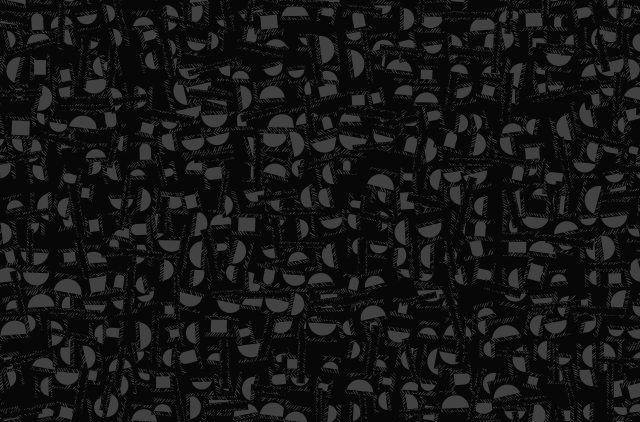
Reproduce this pattern procedurally as a Shadertoy shader.

```glsl
// Scattered grey half discs, arches and blocks on black hatched tiles and bars.

// Lengths are fractions of the canvas height.
const vec3 INK = vec3(0.030, 0.028, 0.030);
const vec3 GREY = vec3(0.262, 0.260, 0.260);
const float SHAPE_CELL = 0.062;      // spacing of the grey shapes
const float BAR_CELL = 0.115;        // spacing of the black bars
const float JITTER = 0.62;           // scatter inside a cell
const float TILT = 0.55;             // spread of angles around the axes
const vec2 RADIUS = vec2(0.018, 0.034);
const float MARGIN = 0.010;          // black border around a shape
const float STROKE_GAP = 0.0062;     // distance between hatch strokes
const float STROKE_WIDTH = 0.0019;
const float STROKE_SLANT = 0.75;
const float STROKE_LENGTH = 0.013;

float pixel;                         // size of one pixel in canvas units

vec3 hash3(vec2 p) {
    vec3 q = fract(p.xyx * vec3(0.1031, 0.1030, 0.0973));
    q += dot(q, q.yxz + 33.33);
    return fract((q.xxy + q.yzz) * q.zyx);
}

float cover(float d) { return clamp(0.5 - d / pixel, 0.0, 1.0); }

float box(vec2 p, vec2 halfSize) {
    vec2 q = abs(p) - halfSize;
    return length(max(q, 0.0)) + min(max(q.x, q.y), 0.0);
}

// Rotation to one of four axis directions plus a small tilt
mat2 turn(float axis, float tilt) {
    float a = floor(axis * 4.0) * 1.5708 + (tilt - 0.5) * TILT;
    return mat2(cos(a), -sin(a), sin(a), cos(a));
}

// Short slanted strokes growing inward from an edge
float hatch(float along, float depth, float reach, float seed) {
    float s = (along + STROKE_SLANT * depth) / STROKE_GAP;
    vec3 rnd = hash3(vec2(floor(s), seed));
    float x = (fract(s) - 0.5 + (rnd.x - 0.5) * 0.35) * STROKE_GAP;
    x /= sqrt(1.0 + STROKE_SLANT * STROKE_SLANT);
    float w = STROKE_WIDTH * (0.3 + 0.4 * rnd.z);
    float line = cover(x - w) - cover(x + w);
    float start = 0.0015 * rnd.z;
    float end = reach * (0.15 + 0.85 * rnd.y);
    return line * cover(start - depth) * cover(depth - end);
}

// Black rectangle with hatching along both long sides
vec3 paintTile(vec3 col, vec2 p, vec2 halfSize, float reach, float seed) {
    col = mix(col, INK, cover(box(p, halfSize)));
    float side = p.y < 0.0 ? 0.0 : 57.0;
    float strokes = hatch(p.x, halfSize.y - abs(p.y), reach, seed + side);
    strokes *= cover(abs(p.x) - halfSize.x + 0.002);
    return mix(col, GREY, strokes);
}

// Half disc, arch or block with its flat side at y = -r / 2
float shape(vec2 p, float r, float kind) {
    p.y += 0.5 * r;
    if (kind < 0.78) {
        float sink = r * 0.25 * fract(kind * 17.0);
        return max(length(p + vec2(0.0, sink)) - r, -p.y);
    }
    if (kind < 0.91) {
        float w = 0.42 * r;
        return max(length(vec2(p.x, max(p.y - 0.75 * r, 0.0))) - w, -p.y);
    }
    return box(p - vec2(0.0, 0.5 * r), vec2(0.62, 0.5) * r);
}

vec3 paintShapes(vec3 col, vec2 uv) {
    vec2 home = floor(uv / SHAPE_CELL);
    for (int j = -1; j <= 1; j++)
    for (int i = -1; i <= 1; i++) {
        vec2 id = home + vec2(i, j);
        vec3 a = hash3(id + 11.0), b = hash3(id + 173.0);
        vec2 centre = (id + 0.5 + (a.xy - 0.5) * JITTER) * SHAPE_CELL;
        vec2 p = turn(b.x, b.y) * (uv - centre);
        float r = mix(RADIUS.x, RADIUS.y, a.z);
        vec2 halfSize = vec2(r, 0.5 * r) + MARGIN * vec2(0.5, 1.0);
        col = paintTile(col, p, halfSize, STROKE_LENGTH, id.x * 7.0 + id.y * 31.0);
        col = mix(col, GREY, cover(shape(p, r, b.z)));
    }
    return col;
}

vec3 paintBars(vec3 col, vec2 uv) {
    vec2 home = floor(uv / BAR_CELL);
    for (int j = -1; j <= 1; j++)
    for (int i = -1; i <= 1; i++) {
        vec2 id = home + vec2(i, j);
        vec3 a = hash3(id + 307.0), b = hash3(id + 419.0);
        vec2 centre = (id + 0.5 + (a.xy - 0.5) * JITTER) * BAR_CELL;
        vec2 p = turn(b.x, b.y) * (uv - centre);
        vec2 halfSize = vec2(mix(0.040, 0.068, a.z), mix(0.007, 0.012, b.z));
        col = paintTile(col, p, halfSize, 0.5 * STROKE_LENGTH, id.x * 13.0 + id.y * 43.0);
    }
    return col;
}

void mainImage(out vec4 fragColor, in vec2 fragCoord) {
    pixel = 1.0 / iResolution.y;
    vec2 uv = fragCoord * pixel;
    vec3 col = paintShapes(INK, uv);
    col = paintBars(col, uv);
    fragColor = vec4(col, 1.0);
}
```
